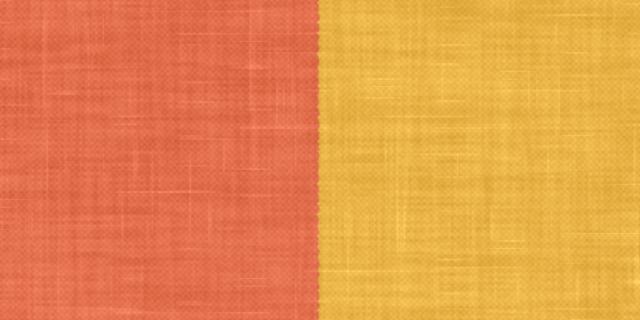
Write a WebGL 2 fragment shader that draws this texture.

```glsl
#version 300 es
precision highp float;
// Two linen cloths side by side, coral on the left and yellow on the right,
// meeting at a scalloped cut. Stretched value noise gives the uneven yarns,
// a product of sines gives the plain weave, and rare yarns swell into slubs.

#define CORAL vec3(0.893, 0.440, 0.310)
#define YELLOW vec3(0.921, 0.711, 0.286)
#define SEAM_X 0.994
#define TOOTH_COUNT 30.0
#define TOOTH_DEPTH 0.009
#define THREADS 105.0
#define WEAVE_GAIN 0.020
#define YARN_GAIN 0.050
#define SLUB_GAIN 0.055
#define GRAIN_GAIN 0.035

uniform vec2 u_resolution;
out vec4 fragColor;

float hash(vec2 p) {
    return fract(sin(dot(p, vec2(127.1, 311.7))) * 43758.5453);
}

float valueNoise(vec2 p) {
    vec2 cell = floor(p);
    vec2 f = fract(p);
    f = f * f * (3.0 - 2.0 * f);
    float bottom = mix(hash(cell), hash(cell + vec2(1.0, 0.0)), f.x);
    float top = mix(hash(cell + vec2(0.0, 1.0)), hash(cell + vec2(1.0)), f.x);
    return mix(bottom, top, f.y);
}

// Brightness of yarns running along p.x: fine yarns, wider bands, rare slubs
float yarns(vec2 p) {
    float fine = valueNoise(p * vec2(7.0, THREADS)) - 0.5;
    float band = valueNoise(p * vec2(2.5, 32.0) + 17.0) - 0.5;
    float slub = smoothstep(0.80, 0.98, valueNoise(p * vec2(5.0, 85.0) + 53.0));
    return YARN_GAIN * (fine + 0.6 * band) + SLUB_GAIN * slub;
}

// Total brightness offset of the cloth
float linen(vec2 p) {
    // Warp and weft wander a little so the weave is not a perfect grid
    vec2 wander = vec2(valueNoise(p * 9.0), valueNoise(p * 9.0 + 31.0));
    vec2 thread = (p * THREADS + 0.9 * wander) * 3.14159;
    float weave = sin(thread.x) * sin(thread.y);
    float grain = valueNoise(p * THREADS * 1.2) - 0.5;
    float mottle = valueNoise(p * 5.0 + 71.0) - 0.5;
    return yarns(p) + 0.8 * yarns(p.yx + 5.3)
         + WEAVE_GAIN * weave + GRAIN_GAIN * grain + 0.014 * mottle - 0.008;
}

// Horizontal position of the scalloped cut at height y
float seam(float y) {
    float t = y * TOOTH_COUNT + 0.35 * valueNoise(vec2(y * 14.0, 3.0));
    float scallop = sqrt(abs(sin(3.14159 * t)));
    float depth = TOOTH_DEPTH * (0.7 + 0.5 * hash(vec2(floor(t), 9.0)));
    float fray = 0.003 * (valueNoise(vec2(y * 120.0, 7.0)) - 0.5);
    return SEAM_X + depth * (scallop - 0.6) + fray;
}

void main() {
    vec2 p = gl_FragCoord.xy / u_resolution.y;
    // Keep the seam at the same share of the width for any aspect
    p.x *= 2.0 * u_resolution.y / u_resolution.x;
    float pixel = 1.0 / u_resolution.y;

    float side = p.x - seam(p.y);
    float onYellow = smoothstep(-pixel, pixel, side);
    vec3 color = mix(CORAL, YELLOW, onYellow);

    // Blue and green vary a little more than red, as in dyed yarn
    color += linen(p) * vec3(0.85, 1.0, 1.05);

    // Thin soft shadow the coral edge casts on the yellow cloth
    color *= 1.0 - 0.07 * onYellow * exp(-max(side, 0.0) / 0.006);

    fragColor = vec4(clamp(color, 0.0, 1.0), 1.0);
}
```
